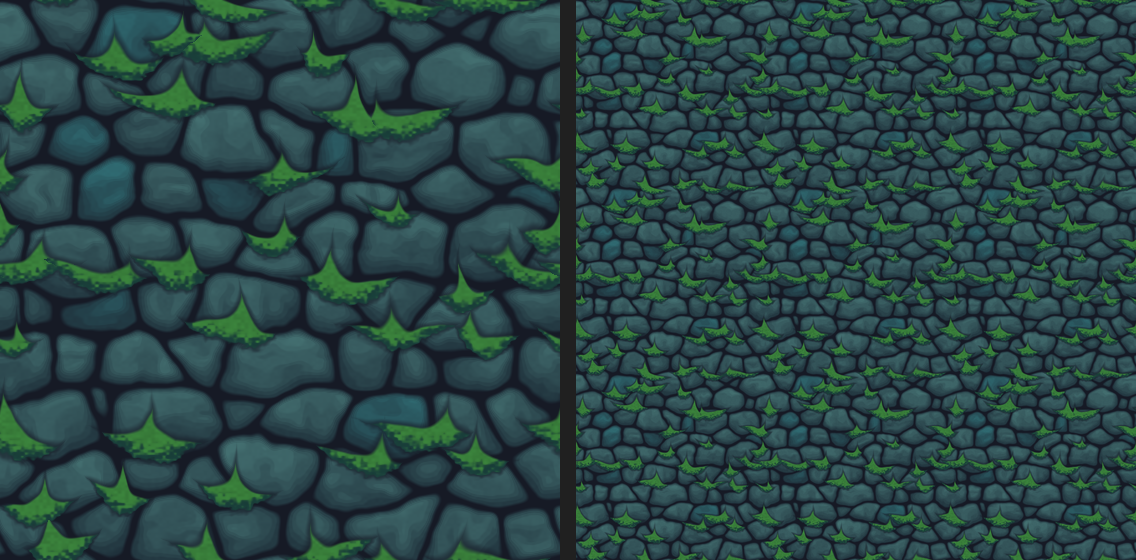
Left, the tile; right, the same tile 3 across and 3 down.
Write a Shadertoy shader that draws this texture.

```glsl
const vec2 GRID = vec2(8.0, 10.0);       // stones per tile, even row count
const vec2 METRIC = vec2(0.5, 1.0);      // flattens the bed joints

const vec3 GAP = vec3(0.085, 0.10, 0.145);
const vec3 STONE_SHADE = vec3(0.12, 0.19, 0.23);
const vec3 STONE_LIGHT = vec3(0.24, 0.395, 0.405);
const vec3 STONE_TEAL = vec3(0.14, 0.37, 0.41);
const vec3 MOSS_SHADE = vec3(0.10, 0.25, 0.23);
const vec3 MOSS_LIGHT = vec3(0.22, 0.49, 0.225);

struct Stone { float edge; vec2 rel; vec2 id; };
struct Moss { float dist; float lift; };

float hash(vec2 c) {
    vec3 v = fract(c.xyx * vec3(0.1031, 0.1030, 0.0973));
    v += dot(v, v.yzx + 33.33);
    return fract((v.x + v.y) * v.z);
}

vec2 hash2(vec2 c) {
    return vec2(hash(c + 3.7), hash(c + 71.3));
}

// Value noise that wraps on the unit square
float noise(vec2 uv, vec2 freq) {
    vec2 p = uv * freq, i = floor(p), f = fract(p);
    f = f * f * (3.0 - 2.0 * f);
    vec2 a = mod(i, freq), b = mod(i + 1.0, freq);
    return mix(mix(hash(a), hash(vec2(b.x, a.y)), f.x),
               mix(hash(vec2(a.x, b.y)), hash(b), f.x), f.y);
}

vec2 stoneSite(vec2 cell) {
    vec2 id = mod(cell, GRID);
    vec2 shift = vec2(0.5 * mod(id.y, 2.0), 0.0);
    return (cell + 0.5 + shift + (hash2(id) - 0.5) * vec2(0.65, 0.5)) / GRID;
}

// Weighted squared distance, so that stones differ in size
float stonePower(vec2 uv, vec2 cell) {
    vec2 d = uv - stoneSite(cell);
    return dot(d * d, METRIC) - 0.005 * hash(mod(cell, GRID) + 37.0);
}

// Nearest stone and its rounded distance to the joints
Stone findStone(vec2 uv) {
    vec2 base = floor(uv * GRID), nearest = base;
    float best = 1e3;
    for (int y = -2; y <= 2; y++)
    for (int x = -2; x <= 2; x++) {
        vec2 cell = base + vec2(x, y);
        float power = stonePower(uv, cell);
        if (power < best) { best = power; nearest = cell; }
    }
    vec2 site = stoneSite(nearest);
    float sum = 1e-9, rounding = 0.006;
    for (int y = -2; y <= 2; y++)
    for (int x = -2; x <= 2; x++) {
        if (x == 0 && y == 0) continue;
        vec2 cell = nearest + vec2(x, y);
        float slope = 2.0 * length(METRIC * (stoneSite(cell) - site));
        sum += exp(-(stonePower(uv, cell) - best) / slope / rounding);
    }
    return Stone(-rounding * log(sum), uv - site, mod(nearest, GRID));
}

// Peaked cushions draped over the top of some stones
Moss findMoss(vec2 uv, float rough) {
    Moss moss = Moss(-1.0, 0.0);
    vec2 base = floor(uv * GRID);
    for (int y = -2; y <= 2; y++)
    for (int x = -2; x <= 2; x++) {
        vec2 cell = base + vec2(x, y), id = mod(cell, GRID);
        if (hash(id + 11.0) > 0.5) continue;
        vec2 r = hash2(id + 23.0);
        vec2 size = mix(vec2(0.045, 0.02), vec2(0.1, 0.034), r);
        vec2 q = uv - stoneSite(cell) - vec2((r.y - 0.5) * 0.05, 0.045);
        float along = q.x / size.x;
        q.y -= (hash(id + 5.0) - 0.5) * 0.5 * q.x + 0.012 * along * along;
        float body = 1.0 - along * along;
        float peak = exp(-6.0 * abs(along - 1.3 * (hash(id + 59.0) - 0.5)));
        float top = body * size.y * (0.35 + 1.8 * peak);
        float lift = q.y + body * size.y * 0.9 + (rough - 0.5) * 0.012;
        float dist = min((top - q.y) / (1.0 + 3.0 * peak), lift);
        if (dist > moss.dist) moss = Moss(dist, lift);
    }
    return moss;
}

// Flat paint steps with soft borders
float posterize(float v, float steps) {
    float s = v * steps;
    return (floor(s) + smoothstep(0.25, 0.75, fract(s))) / steps;
}

vec3 paintStone(Stone stone, vec2 uv, float grain) {
    float strokes = hash(stone.id + 17.0) < 0.6
        ? noise(uv, vec2(19.0, 53.0)) : noise(uv, vec2(47.0, 23.0));
    float bevel = mix(0.036, 0.018, smoothstep(-0.03, 0.03, stone.rel.y));
    float tone = 0.72 + stone.rel.y * 4.0 + (strokes - 0.5) * 0.5
        + (hash(stone.id + 29.0) - 0.5) * 0.2;
    tone *= mix(0.2, 1.0, smoothstep(0.003, bevel, stone.edge));
    tone = posterize(clamp(tone, 0.0, 1.15), 6.0) + (grain - 0.5) * 0.07;
    float teal = 0.65 * step(0.9, hash(stone.id + 83.0));
    vec3 col = mix(STONE_SHADE, mix(STONE_LIGHT, STONE_TEAL, teal), tone);
    float joint = stone.edge + (strokes - 0.5) * 0.003;
    return mix(GAP, col, smoothstep(0.002, 0.009, joint));
}

void mainImage(out vec4 fragColor, in vec2 fragCoord) {
    vec2 uv = fragCoord / iResolution.xy;
    float soft = 0.0008 + 1.0 / iResolution.y;
    float grain = noise(uv, vec2(150.0, 190.0));

    // Hand-drawn wobble of all outlines
    vec2 wobble = vec2(noise(uv, vec2(13.0)), noise(uv + 0.37, vec2(13.0))) - 0.5;
    vec2 ripple = vec2(noise(uv, vec2(41.0)), noise(uv + 0.61, vec2(41.0))) - 0.5;
    vec2 p = uv + wobble * 0.022 + ripple * 0.005;

    vec3 col = paintStone(findStone(p), p + ripple * 0.015, grain);

    // Moss with its contact shadow and speckled underside
    Moss moss = findMoss(p, mix(grain, noise(uv, vec2(83.0)), 0.5));
    col = mix(col, GAP, 0.6 * smoothstep(-0.012, 0.0, moss.dist));
    float lit = smoothstep(0.004, 0.022, moss.lift + (grain - 0.5) * 0.014);
    vec3 green = mix(MOSS_SHADE, MOSS_LIGHT, lit) * (0.94 + 0.12 * grain);
    col = mix(col, green, smoothstep(-soft, soft, moss.dist));

    fragColor = vec4(col, 1.0);
}
```
